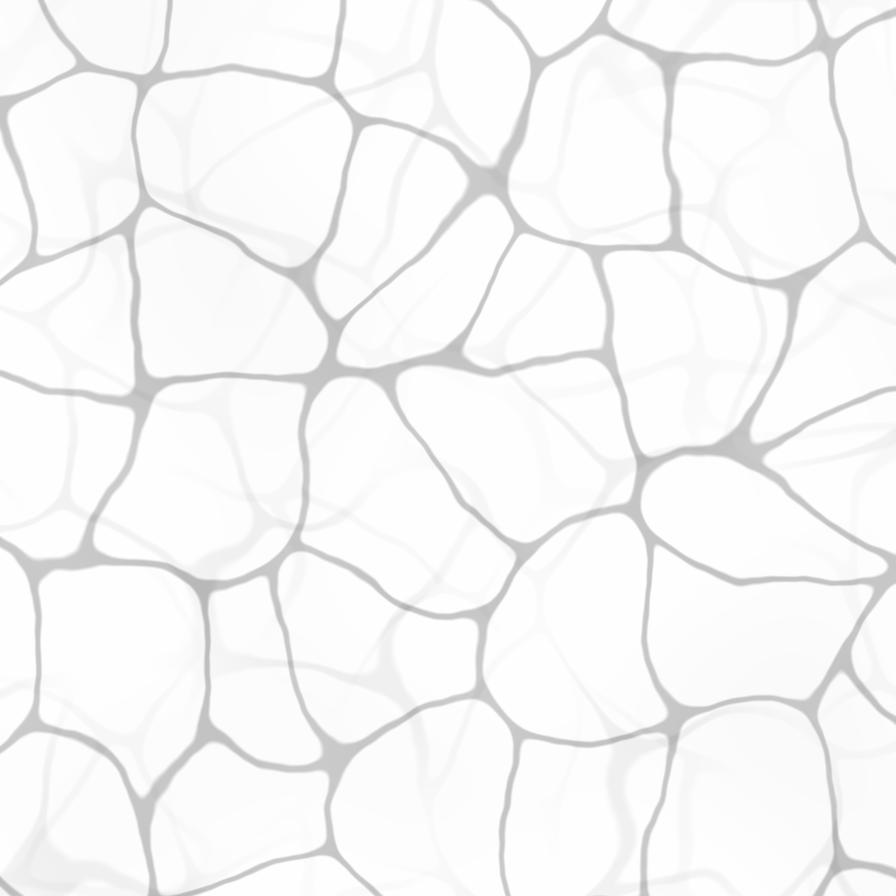
Give the GLSL for this texture, as a Shadertoy shader.

```glsl
// Pale marble: a net of thin grey veins on white, over fainter warped nets.
// Each net is a Voronoi border distance, blended softly so that junctions
// fill in, and bent by gradient noise.

#define CELLS 5.5          // main cells across the canvas
#define VEIN_WIDTH 0.021   // half width of a main vein, in cells
#define ROUNDING 25.0      // lower values fill the junctions more
#define JITTER 0.78        // irregularity of the cells
#define BEND 0.32          // bending of the main veins
#define FOLD 0.50          // bending of the faint veins
#define MAIN_INK 0.215     // darkness of the main veins
#define FAINT_INK 0.052    // darkness of the second net
#define GHOST_INK 0.024    // darkness of the third net
#define CLOUD_INK 0.022    // darkness of the broad haze
#define PAPER 0.998        // brightness of the ground

vec2 hash2(vec2 cell) {
    vec3 h = fract(cell.xyx * vec3(0.1031, 0.1030, 0.0973));
    h += dot(h, h.yzx + 33.33);
    return fract((h.xx + h.yz) * h.zy);
}

float cornerSlope(vec2 cell, vec2 offset) {
    float angle = 6.2832 * hash2(cell + 71.0).x;
    return dot(vec2(cos(angle), sin(angle)), offset);
}

float gradientNoise(vec2 p) {
    vec2 i = floor(p), f = p - i;
    vec2 u = f * f * f * (f * (f * 6.0 - 15.0) + 10.0);
    vec2 e = vec2(1.0, 0.0);
    return mix(mix(cornerSlope(i, f), cornerSlope(i + e, f - e), u.x),
               mix(cornerSlope(i + e.yx, f - e.yx), cornerSlope(i + 1.0, f - 1.0), u.x), u.y);
}

vec2 noise2(vec2 p) {
    return vec2(gradientNoise(p), gradientNoise(p + vec2(37.4, 91.7)));
}

vec2 seedPoint(vec2 cell) {
    return cell + 0.5 + JITTER * (hash2(cell) - 0.5);
}

// Distance to the nearest cell border, with rounded corners
float borderDistance(vec2 p) {
    vec2 home = floor(p), nearest = vec2(0.0);
    float best = 1e3;
    for (int y = -1; y <= 1; y++)
    for (int x = -1; x <= 1; x++) {
        vec2 toSeed = seedPoint(home + vec2(x, y)) - p;
        float d = dot(toSeed, toSeed);
        if (d < best) { best = d; nearest = toSeed; }
    }
    float sum = 1e-9;
    for (int y = -2; y <= 2; y++)
    for (int x = -2; x <= 2; x++) {
        vec2 toSeed = seedPoint(home + vec2(x, y)) - p;
        vec2 across = toSeed - nearest;
        float gap = length(across);
        if (gap > 1e-3)
            sum += exp(-ROUNDING * dot(0.5 * (toSeed + nearest), across / gap));
    }
    return -log(sum) / ROUNDING;
}

// Coverage of one net of veins, bent by broad, middle and fine noise
float veins(vec2 p, float bend, float width, float soft) {
    p += bend * noise2(p * 1.05 + 5.3) + 0.03 * noise2(p * 4.0) + 0.008 * noise2(p * 10.0);
    return 1.0 - smoothstep(width - soft, width + soft, borderDistance(p));
}

void mainImage(out vec4 fragColor, in vec2 fragCoord) {
    vec2 p = CELLS * fragCoord / iResolution.y;
    float soft = max(0.012, 0.8 * CELLS / iResolution.y);

    // Broad haze that tints a few cells
    float haze = smoothstep(0.0, 0.75, gradientNoise(p * 0.45 + 13.0) + 0.1);
    float tone = PAPER - CLOUD_INK * haze;

    // Faint nets that fade in and out
    float fadeA = smoothstep(-0.45, 0.35, gradientNoise(p * 0.7 + 47.0));
    float fadeB = smoothstep(-0.35, 0.40, gradientNoise(p * 0.8 + 83.0));
    vec2 turned = mat2(0.8, 0.6, -0.6, 0.8) * p;
    tone -= GHOST_INK * fadeB * veins(turned * 0.95 + 120.0, FOLD, 0.026, soft * 1.2);
    tone -= FAINT_INK * fadeA * veins(p * 0.85 + 60.0, FOLD, 0.022, soft * 1.1);

    // Main net, slightly uneven in darkness
    float ink = MAIN_INK * (1.0 + 0.22 * gradientNoise(p * 1.3 + 29.0));
    tone -= ink * veins(p + 20.0, BEND, VEIN_WIDTH, soft);

    fragColor = vec4(vec3(tone), 1.0);
}
```
